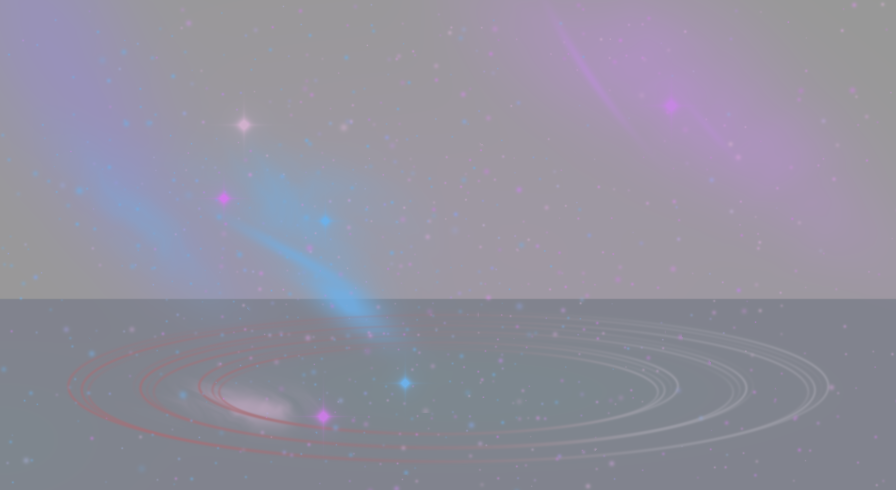
Write a WebGL 1 fragment shader that draws this background.

```glsl
precision highp float;
// Hazy nebula sky with sparkling stars above a dark plane of tilted orbital rings.
uniform vec2 u_resolution;

// Layout, in units of canvas height
const float HORIZON = 0.390;
const vec2 RING_CENTER = vec2(0.915, 0.200);
const vec2 RING_OUTER = vec2(0.755, 0.148);
const float RING_STEP = 0.19;
const float RING_WIDTH = 0.0032;

// Palette
const vec3 SKY_GRAY = vec3(0.595, 0.598, 0.592);
const vec3 SKY_MAUVE = vec3(0.622, 0.595, 0.640);
const vec3 PLANE_SLATE = vec3(0.505, 0.515, 0.555);
const vec3 PLANE_TEAL = vec3(0.485, 0.535, 0.560);
const vec3 VIOLET = vec3(0.595, 0.560, 0.780);
const vec3 PURPLE = vec3(0.740, 0.560, 0.860);
const vec3 MAGENTA = vec3(0.820, 0.480, 0.920);
const vec3 BLUE = vec3(0.430, 0.690, 0.910);
const vec3 PINK = vec3(0.810, 0.690, 0.800);
const vec3 RING_RED = vec3(0.650, 0.435, 0.465);
const vec3 RING_SILVER = vec3(0.625, 0.625, 0.665);

float hash(vec2 p) {
  return fract(sin(dot(p, vec2(127.1, 311.7))) * 43758.55);
}

// Warped, layered sines: soft cloud texture in 0..1
float clouds(vec2 p) {
  float sum = 0.0, amp = 0.5;
  for (int i = 0; i < 5; i++) {
    p += 0.55 * sin(p.yx * 1.3 + float(i) * 1.7);
    sum += amp * (0.5 + 0.5 * sin(p.x) * cos(p.y));
    p = mat2(1.5, 1.1, -1.1, 1.5) * p + 2.3;
    amp *= 0.5;
  }
  return sum;
}

// Rotated elliptical Gaussian
float glow(vec2 p, vec2 center, vec2 size, float angle) {
  float c = cos(angle), s = sin(angle);
  vec2 d = p - center;
  d = vec2(c * d.x + s * d.y, c * d.y - s * d.x) / size;
  return exp(-dot(d, d));
}

// Four-pointed star with a round core and a faint halo
float sparkle(vec2 p, vec2 center, float size) {
  vec2 d = abs(p - center) / size;
  float r = length(d);
  float rays = exp(-(d.x + d.y) * 1.6 - 14.0 * d.x * d.y);
  return min(1.0, 0.65 * rays + 0.75 * exp(-9.0 * r * r) + 0.12 * exp(-r * r));
}

// Scattered round stars, one candidate in each cell; x is cover, y is hue
vec2 starField(vec2 p, float cells, float density, float radius) {
  vec2 id = floor(p * cells);
  vec2 spot = 0.2 + 0.6 * vec2(hash(id + 3.1), hash(id + 8.7));
  float d = length(fract(p * cells) - spot) / cells;
  float r = radius * (0.6 + 0.6 * hash(id + 5.3));
  float lit = step(hash(id), density) * (0.35 + 0.65 * hash(id + 1.9));
  return vec2(lit * exp(-d * d / (r * r)), hash(id + 6.4));
}

void main() {
  vec2 p = gl_FragCoord.xy / u_resolution.y;
  p.x *= 1.8286 * u_resolution.y / u_resolution.x;
  float pixel = 1.0 / u_resolution.y;
  float fog = clouds(p * 5.0);
  float wisps = clouds(mat2(0.8, 0.6, -0.6, 0.8) * p * vec2(9.0, 22.0) + fog * 2.0);

  // Sky and dark plane
  vec3 sky = mix(SKY_GRAY, SKY_MAUVE, glow(p, vec2(1.05, 0.50), vec2(0.85, 0.40), -0.25));
  float tealSide = glow(p, vec2(0.95, 0.20), vec2(0.42, 0.09), 0.0)
                 + 0.6 * glow(p, vec2(0.0, 0.10), vec2(0.20, 0.12), 0.0);
  vec3 plane = mix(PLANE_SLATE, PLANE_TEAL, min(0.8, tealSide));
  float above = smoothstep(HORIZON - pixel, HORIZON + pixel, p.y);
  vec3 color = mix(plane, sky, above);

  // Violet drift on the left, purple cloud on the upper right
  float violet = glow(p, vec2(0.10, 0.92), vec2(0.42, 0.16), -1.05)
               + 0.7 * glow(p, vec2(0.36, 0.52), vec2(0.30, 0.13), -0.85);
  color = mix(color, VIOLET, min(0.8, violet * (0.35 + 0.5 * fog)) * mix(0.25, 1.0, above));
  float purple = glow(p, vec2(1.43, 0.80), vec2(0.30, 0.15), -0.65)
               + 0.45 * glow(p, vec2(1.10, 0.94), vec2(0.22, 0.13), -0.7)
               + 0.35 * glow(p, vec2(1.68, 0.58), vec2(0.28, 0.10), -0.7);
  color = mix(color, PURPLE, min(0.8, purple * (0.30 + 0.55 * fog)) * mix(0.2, 1.0, above));
  float streaks = glow(p, vec2(1.20 + 0.6 * pow(p.y - 0.85, 2.0), 0.85), vec2(0.13, 0.009), -0.97)
                + 0.6 * glow(p, vec2(1.445, 0.74), vec2(0.07, 0.008), -0.85);
  color = mix(color, PURPLE, 0.55 * streaks);

  // Blue plume that crosses the horizon, with feathered cloud behind it
  float haze = 0.50 * glow(p, vec2(0.60, 0.61), vec2(0.19, 0.085), -0.25)
             + 0.50 * glow(p, vec2(0.29, 0.55), vec2(0.19, 0.065), -0.75)
             + 0.45 * glow(p, vec2(0.65, 0.48), vec2(0.16, 0.065), -0.35);
  float plume = glow(p, vec2(0.715, 0.375), vec2(0.105, 0.038), -0.62)
              + 0.6 * glow(p, vec2(0.58, 0.49), vec2(0.13, 0.013), -0.50);
  color = mix(color, BLUE, min(0.85, haze * (0.15 + 1.0 * wisps) + plume * (0.45 + 0.5 * wisps)));

  // Pale torn cloud inside the rings
  float veil = glow(p, vec2(0.50, 0.175), vec2(0.14, 0.038), -0.12);
  color = mix(color, PINK, veil * smoothstep(0.25, 0.75, wisps) * 0.75);

  // Three rings of fine strands, red on the left and silver on the right
  for (int i = 0; i < 12; i++) {
    float ring = floor(float(i) / 4.0), strand = mod(float(i), 4.0);
    vec2 axes = RING_OUTER * (1.0 - RING_STEP * ring + 0.018 * (strand - 1.5));
    vec2 q = p - RING_CENTER - vec2(-0.01 * ring, 0.004 * strand);
    float f = length(q / axes);
    float d = f * (f - 1.0) / max(length(q / (axes * axes)), 0.001);
    float angle = atan(q.y / axes.y, q.x / axes.x);
    float arc = 0.35 + 0.65 * pow(abs(cos(angle)), 2.0);
    arc *= 0.55 + 0.45 * sin(angle * 2.0 + float(i) * 2.4);
    float line = exp(-d * d / (RING_WIDTH * RING_WIDTH)) * arc;
    vec3 tint = mix(RING_RED, RING_SILVER, smoothstep(-0.2, 0.45, q.x));
    color = mix(color, tint, 0.65 * line);
  }

  // Small scattered stars: blue to the left, pink and purple to the right
  for (int i = 0; i < 4; i++) {
    float k = float(i);
    float crowd = 0.15 + 0.6 * glow(p, vec2(0.75, 0.42), vec2(0.55, 0.35), -0.5);
    vec2 star = starField(p + k * 3.7, 30.0 - 7.0 * k, crowd * (1.0 - 0.15 * k), 0.0025 + 0.0014 * k);
    float warm = smoothstep(-0.25, 0.25, star.y - 0.85 + 0.55 * p.x);
    vec3 tint = mix(BLUE, mix(PINK, MAGENTA, fract(star.y * 7.0)), warm);
    color = mix(color, tint, 0.6 * star.x * mix(0.8, 1.0, above));
  }

  // Bright stars
  color = mix(color, PINK, sparkle(p, vec2(0.498, 0.745), 0.036));
  color = mix(color, MAGENTA, sparkle(p, vec2(0.457, 0.595), 0.030));
  color = mix(color, BLUE, sparkle(p, vec2(0.664, 0.549), 0.028));
  color = mix(color, BLUE, sparkle(p, vec2(0.827, 0.218), 0.030));
  color = mix(color, MAGENTA, 0.9 * sparkle(p, vec2(0.660, 0.150), 0.036));
  color = mix(color, mix(PURPLE, MAGENTA, 0.4), sparkle(p, vec2(1.370, 0.784), 0.040));

  gl_FragColor = vec4(color, 1.0);
}
```
